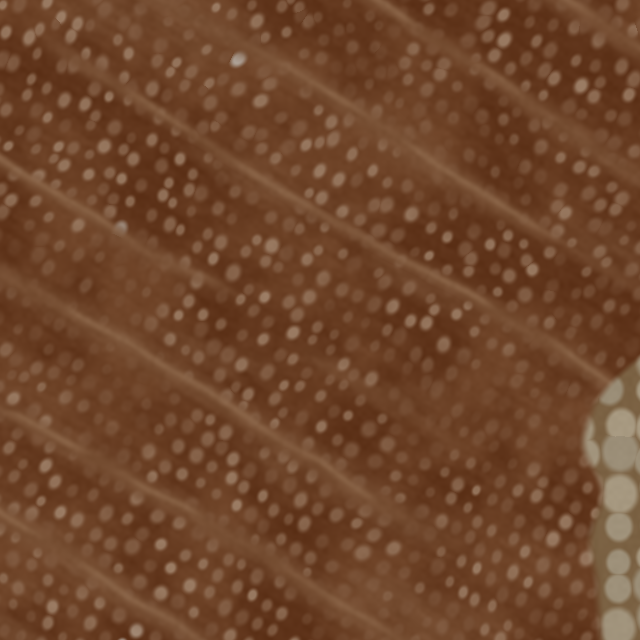
Give the GLSL for this texture, as a Shadertoy shader.

```glsl
// Stained wood section: soft pale cell lumens in slanted rows on brown tissue,
// crossed by long tan rays, with a patch of large cream cells at the right edge.
// Jittered cell grids give the lumens, a loop of curved bands gives the rays.

#define SLANT 0.541        // downward tilt of rows and rays, radians
#define LUMEN_PITCH vec2(0.031, 0.035)
#define LUMEN_RADIUS 0.34
#define RAY_SPACING 0.165
#define PALE_PITCH 0.052
#define PALE_EDGE 0.925
#define PALE_TOP 0.46

const vec3 DARK_BROWN = vec3(0.365, 0.195, 0.095);
const vec3 MID_BROWN  = vec3(0.435, 0.265, 0.155);
const vec3 RAY_TAN    = vec3(0.475, 0.320, 0.210);
const vec3 CREST_TAN  = vec3(0.560, 0.415, 0.300);
const vec3 LUMEN_DIM  = vec3(0.500, 0.350, 0.250);
const vec3 LUMEN_LIT  = vec3(0.610, 0.490, 0.395);
const vec3 PALE_WALL  = vec3(0.480, 0.380, 0.260);
const vec3 PALE_CREAM = vec3(0.650, 0.595, 0.500);

vec2 hash2(vec2 p) {
    vec3 q = fract(p.xyx * vec3(0.1031, 0.1030, 0.0973));
    q += dot(q, q.yzx + 33.33);
    return fract((q.xx + q.yz) * q.zy);
}

float noise(vec2 p) {
    vec2 i = floor(p), f = fract(p);
    f = f * f * (3.0 - 2.0 * f);
    float low  = mix(hash2(i).x, hash2(i + vec2(1, 0)).x, f.x);
    float high = mix(hash2(i + vec2(0, 1)).x, hash2(i + vec2(1, 1)).x, f.x);
    return mix(low, high, f.y);
}

float fbm(vec2 p) {
    float sum = 0.0, amp = 0.533;
    for (int i = 0; i < 4; i++) {
        sum += amp * noise(p);
        p = p * 2.03 + 17.7;
        amp *= 0.5;
    }
    return sum;
}

// Rounded spots on a jittered grid: x = coverage, y = random value of the spot
vec2 spots(vec2 p, float jitter, float radius, float softness) {
    vec2 best = vec2(0.0);
    for (int j = -1; j <= 1; j++)
    for (int i = -1; i <= 1; i++) {
        vec2 cell = floor(p) + vec2(i, j);
        vec2 traits = hash2(cell + 71.3);
        vec2 d = p - cell - 0.5 - jitter * (hash2(cell + 9.1) - 0.5);
        d.x *= 1.1;
        float size = radius * mix(0.72, 1.15, traits.x);
        float cover = 1.0 - smoothstep(size * (1.0 - softness), size * (1.0 + softness), length(d));
        if (cover > best.x) best = vec2(cover, traits.y);
    }
    return best;
}

// Rays in slanted coordinates: x = broad band, y = thin bright crest
vec2 rays(vec2 q) {
    vec2 total = vec2(0.0);
    for (int i = 0; i < 9; i++) {
        float n = float(i);
        vec2 h = hash2(vec2(n, 4.0)), k = hash2(vec2(n, 23.0));
        float start = mix(-0.75, -0.15, h.x);
        float end = start + mix(0.75, 1.35, h.y);
        float bend = 0.009 * sin(6.0 * q.x + 6.28 * k.x) + 0.05 * (k.y - 0.5) * q.x;
        float d = q.y - RAY_SPACING * n - 0.03 * (k.x - 0.5) - bend;
        d += 0.008 * (noise(vec2(q.x * 14.0, n * 5.0)) - 0.5);
        float width = mix(0.011, 0.021, k.y) * mix(0.7, 1.4, noise(vec2(q.x * 7.0, n * 9.0)));
        float span = smoothstep(start, start + 0.12, q.x) * (1.0 - smoothstep(end - 0.2, end, q.x));
        float band = span * exp(-d * d / (width * width));
        float ridge = (d - 0.004) / 0.006;
        float broken = smoothstep(0.25, 0.75, noise(vec2(q.x * 9.0, n * 3.0)));
        total = max(total, vec2(band, span * broken * exp(-ridge * ridge)));
    }
    return total;
}

void mainImage(out vec4 fragColor, in vec2 fragCoord) {
    vec2 uv = fragCoord / iResolution.y;
    float c = cos(SLANT), s = sin(SLANT);
    vec2 q = vec2(c * uv.x - s * uv.y, s * uv.x + c * uv.y);

    // Mottled brown ground with faint grain along the rows
    float mottle = smoothstep(0.25, 0.75, fbm(uv * 9.0));
    float grain = noise(q * vec2(35.0, 110.0)) - 0.5;
    vec3 color = mix(DARK_BROWN, MID_BROWN, mottle) + 0.025 * grain;

    // Tan rays and hazy patches
    vec2 ray = rays(q);
    float haze = smoothstep(0.52, 0.8, fbm(q * vec2(4.0, 11.0) + 40.0));
    color = mix(color, RAY_TAN + 0.04 * grain, max(0.85 * ray.x, 0.6 * haze));
    color = mix(color, CREST_TAN, 0.65 * ray.y);

    // Lumens: orderly rows below, looser above, fading under the rays
    vec2 warp = vec2(noise(uv * 6.0), noise(uv * 6.0 + 31.0)) - 0.5;
    vec2 lumen = spots((q + 0.022 * warp) / LUMEN_PITCH, mix(0.35, 0.75, uv.y), LUMEN_RADIUS, 0.48);
    float clarity = mix(0.4, 1.0, smoothstep(0.25, 0.6, noise(uv * 5.5 + 12.0)));
    clarity *= (1.0 - 0.85 * ray.x) * mix(0.55, 1.0, lumen.y);
    vec3 lumenColor = mix(LUMEN_DIM, LUMEN_LIT, lumen.y * lumen.x);
    lumenColor = mix(lumenColor, vec3(0.70, 0.66, 0.62), smoothstep(0.985, 1.0, lumen.y));
    color = mix(color, lumenColor, lumen.x * clarity);

    // Cream cells along a ragged right border
    float border = PALE_EDGE + 0.06 * (noise(vec2(uv.y * 13.0, 2.0)) - 0.5);
    border += 0.14 * smoothstep(PALE_TOP - 0.1, PALE_TOP + 0.05, uv.y);
    float pale = smoothstep(border - 0.008, border + 0.012, uv.x);
    vec2 cream = spots(uv / PALE_PITCH, 0.4, 0.53, 0.22);
    vec3 paleColor = mix(PALE_WALL, PALE_CREAM * mix(0.92, 1.04, cream.y), cream.x);
    color = mix(color, paleColor, pale);

    color += 0.018 * (noise(uv * 130.0) - 0.5);
    fragColor = vec4(color, 1.0);
}
```
